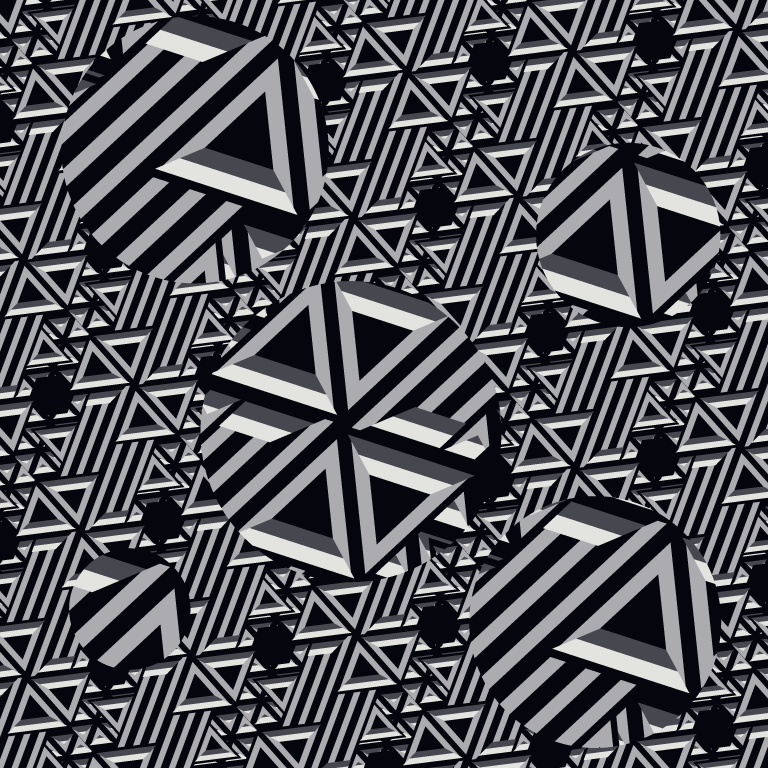
Write a Shadertoy shader that draws this pattern.

```glsl
const vec3 INK = vec3(0.02, 0.02, 0.05);
const vec3 SHADOW = vec3(0.28, 0.28, 0.31);
const vec3 SILVER = vec3(0.67, 0.67, 0.69);
const vec3 CHALK = vec3(0.89, 0.89, 0.88);

const vec2 AXIS_A = vec2(0.2148, 0.0273);  // lattice steps between hubs
const vec2 AXIS_B = vec2(0.0703, 0.1901);
const vec2 HUB = vec2(0.4600, 0.7160);
const vec2 LENS_STEP = vec2(0.195, 0.223); // lattice steps inside lenses
const vec2 LENS_ANGLE = vec2(-0.314, 0.750);
const float CORNER = 0.41;                 // size of triangles at a hub
const float STRIPES = 10.7;                // stripes per lattice step
const float STRIPE_HALF = 0.22;
const float BELT = 0.26;                   // half width of the striped belt
const float GAP = 0.021;
const float BAND = 0.043;
const float MITRE = 0.6;
const float HOLE = 0.14;
const float CHIP = 0.19;                   // size of the small fragments
const int SAMPLES = 4;

// Lens: centre and radius; view: hub position and magnification
const int LENS_COUNT = 5;
const vec3 LENS[LENS_COUNT] = vec3[](
    vec3(0.254, 0.805, 0.174), vec3(0.818, 0.694, 0.120),
    vec3(0.457, 0.438, 0.196), vec3(0.169, 0.207, 0.079),
    vec3(0.775, 0.190, 0.164));
const vec3 VIEW[LENS_COUNT] = vec3[](
    vec3(0.370, 0.945, 2.75), vec3(0.818, 0.802, 2.65),
    vec3(0.446, 0.447, 2.45), vec3(0.236, 0.257, 3.00),
    vec3(0.881, 0.314, 2.65));

// Two-tone ridge, always lit from below
vec3 ridge(float d, bool up) {
    if (d < GAP || d > GAP + 2.0 * BAND) return INK;
    return ((d < GAP + BAND) == up) ? CHALK : SHADOW;
}

// Triangle with mitred bands, from the distances to its three sides
vec3 framedTriangle(vec3 edge, bool up) {
    float side = min(edge.x, edge.z);
    if (edge.y * MITRE < side) return ridge(edge.y, up);
    return (side > GAP && side < GAP + BAND) ? SILVER : INK;
}

// Stripes beside a lattice edge, with a ridge across their end
vec3 stripedBelt(float across, float along, bool up) {
    bool capped = along < GAP + 2.0 * BAND && along * MITRE < across - 0.05;
    if (capped) return ridge(along, up);
    return abs(fract(across * STRIPES) - 0.5) < STRIPE_HALF ? SILVER : INK;
}

// Small alternating triangles that fill the rest
vec3 fragments(vec2 p, bool up) {
    vec2 f = fract(p / CHIP);
    bool upright = f.x + f.y < 1.0;
    vec3 edge = upright ? vec3(f, 1.0 - f.x - f.y)
                        : vec3(1.0 - f, f.x + f.y - 1.0);
    return framedTriangle(edge * CHIP, upright == up);
}

// One lattice cell; its two triangles are half turns of each other
vec3 relief(vec2 lattice) {
    vec2 cell = fract(lattice);
    bool up = cell.x + cell.y < 1.0;
    if (!up) cell = 1.0 - cell;
    vec3 bary = vec3(cell, 1.0 - cell.x - cell.y);

    if (bary.x > 1.0 - CORNER)
        return framedTriangle(bary - vec3(1.0 - CORNER, 0.0, 0.0), up);
    if (bary.y > 1.0 - CORNER)
        return framedTriangle(bary - vec3(0.0, 1.0 - CORNER, 0.0), up);
    if (bary.x < BELT) return stripedBelt(bary.x, bary.y, up);

    vec2 hole = vec2(cell.x - 0.5, cell.y);
    if (max(max(abs(hole.x), hole.y), abs(hole.x + hole.y)) < HOLE) return INK;
    vec3 core = bary - vec3(BELT, 0.22, 0.22);
    if (min(core.y, core.z) > 0.0) return framedTriangle(core * 1.2, up);
    return fragments(cell - vec2(BELT, 0.0), up);
}

// Background lattice, or the turned and magnified one in a lens
vec3 scene(vec2 p) {
    vec2 lattice = inverse(mat2(AXIS_A, AXIS_B)) * (p - HUB);
    vec2 c = LENS_STEP * cos(LENS_ANGLE), s = LENS_STEP * sin(LENS_ANGLE);
    mat2 toLens = inverse(mat2(c.x, s.x, c.y, s.y));
    for (int i = 0; i < LENS_COUNT; i++) {
        if (length(p - LENS[i].xy) < LENS[i].z)
            lattice = toLens * (p - VIEW[i].xy) / VIEW[i].z;
    }
    return relief(lattice);
}

void mainImage(out vec4 fragColor, in vec2 fragCoord) {
    // Grid supersampling smooths every edge
    vec3 sum = vec3(0.0);
    for (int y = 0; y < SAMPLES; y++) {
        for (int x = 0; x < SAMPLES; x++) {
            vec2 offset = (vec2(x, y) + 0.5) / float(SAMPLES) - 0.5;
            sum += scene((fragCoord + offset) / iResolution.xy);
        }
    }
    fragColor = vec4(sum / float(SAMPLES * SAMPLES), 1.0);
}
```
